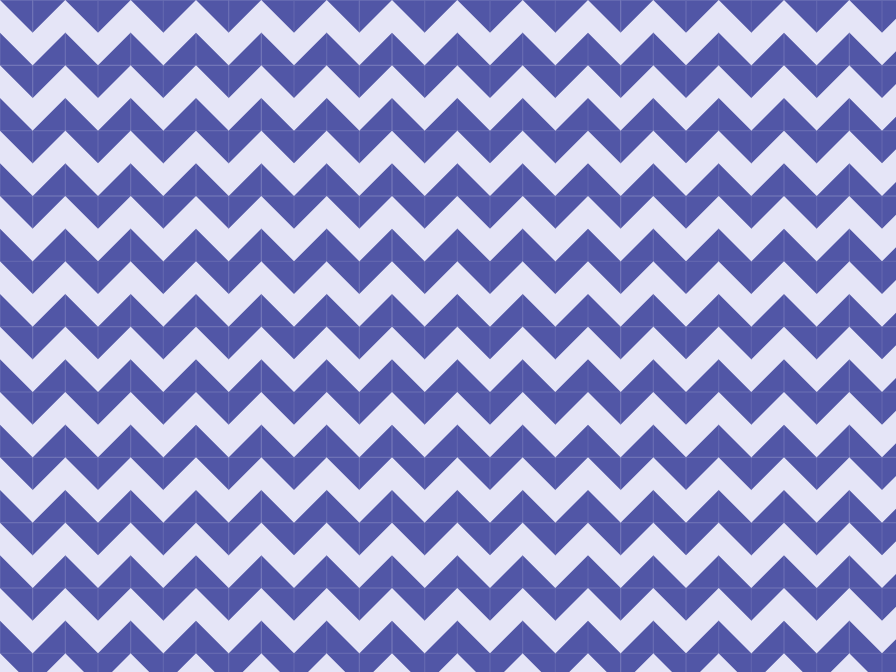
Give the GLSL for this pattern, as a WebGL 1 fragment shader.

```glsl
precision highp float;

uniform vec2 u_resolution;

const float ROWS = 10.2857;        // repeats down the canvas height
const float SEAM_WIDTH = 0.018;    // in repeats
const vec3 PALE_LAVENDER = vec3(0.898, 0.898, 0.969);
const vec3 INDIGO = vec3(0.318, 0.337, 0.651);

float hash(vec2 p) {
  vec3 q = fract(p.xyx * vec3(0.1031, 0.1030, 0.0973));
  q += dot(q, q.yzx + 33.33);
  return fract((q.x + q.y) * q.z);
}

// Signed distance to the zigzag band, positive inside
float chevronBand(vec2 p) {
  float zigzag = 0.5 - abs(fract(p.x) - 0.5);
  float across = fract(p.y - zigzag + 0.25);
  return (0.25 - abs(across - 0.5)) * inversesqrt(2.0);
}

// Pixel coverage of a line that may be thinner than a pixel
float lineCoverage(float dist, float width, float pixel) {
  float outer = clamp((0.5 * width - dist) / pixel + 0.5, 0.0, 1.0);
  float inner = clamp((-0.5 * width - dist) / pixel + 0.5, 0.0, 1.0);
  return outer - inner;
}

// Faint seams at a regular spacing, each with its own strength
float seams(float coord, float spacing, float seed, float pixel) {
  float index = floor(coord / spacing + 0.5);
  float dist = abs(coord - index * spacing);
  float strength = mix(0.09, 0.24, hash(vec2(index, seed)));
  return strength * lineCoverage(dist, SEAM_WIDTH, pixel);
}

void main() {
  // Square repeats counted from the top left corner
  float pixel = ROWS / u_resolution.y;
  vec2 p = vec2(gl_FragCoord.x, u_resolution.y - gl_FragCoord.y) * pixel;

  // Seams between the indigo tiles
  float seam = max(seams(p.x, 0.5, 3.0, pixel), seams(p.y, 1.0, 17.0, pixel));
  vec3 color = mix(INDIGO, PALE_LAVENDER, seam);

  // Pale chevrons over the tiles
  float band = clamp(chevronBand(p) / pixel + 0.5, 0.0, 1.0);
  color = mix(color, PALE_LAVENDER, band);

  gl_FragColor = vec4(color, 1.0);
}
```
